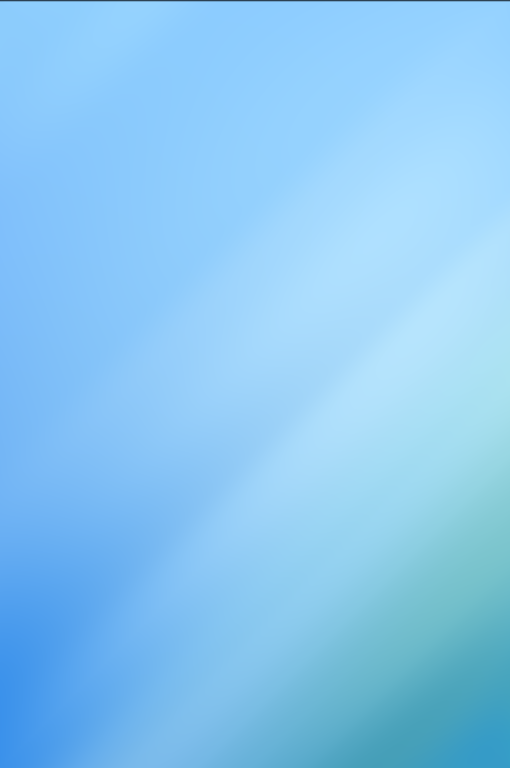
Write a Shadertoy shader that draws this background.

```glsl
// Soft diagonal light streaks over a sky-blue wash, turning teal at the lower right.

const float HEIGHT = 1.506; // canvas height in units of its width

// Hash without sine
float hash(float n) {
    n = fract(n * 0.1031);
    n *= n + 33.33;
    return fract(n * (n + n));
}

float noise(float x) {
    float i = floor(x);
    return mix(hash(i), hash(i + 1.0), smoothstep(0.0, 1.0, x - i));
}

// Fades the colour into the next one between two positions across the streaks
void fade(inout vec3 color, float across, float from, float to, vec3 next) {
    color = mix(color, next, smoothstep(from, to, across));
}

// Colours met along the left and bottom borders
vec3 lowerLeft(float s) {
    vec3 c = vec3(0.55, 0.80, 0.99);
    fade(c, s, 0.05, 0.45, vec3(0.50, 0.75, 0.985));
    fade(c, s, 0.40, 0.98, vec3(0.45, 0.71, 0.96));
    fade(c, s, 0.93, 1.38, vec3(0.23, 0.57, 0.92));
    fade(c, s, 1.48, 1.80, vec3(0.48, 0.73, 0.92));
    fade(c, s, 1.80, 2.05, vec3(0.39, 0.69, 0.84));
    fade(c, s, 1.98, 2.25, vec3(0.27, 0.62, 0.72));
    fade(c, s, 2.25, 2.45, vec3(0.21, 0.61, 0.78));
    return c;
}

// Colours met halfway along each streak
vec3 middle(float s) {
    vec3 c = vec3(0.55, 0.80, 0.99);
    fade(c, s, 0.28, 0.46, vec3(0.54, 0.79, 0.99));
    fade(c, s, 0.45, 0.88, vec3(0.57, 0.81, 0.99));
    fade(c, s, 0.88, 1.03, vec3(0.63, 0.84, 0.99));
    fade(c, s, 1.02, 1.18, vec3(0.655, 0.855, 0.99));
    fade(c, s, 1.18, 1.38, vec3(0.61, 0.82, 0.97));
    fade(c, s, 1.37, 1.46, vec3(0.64, 0.845, 0.98));
    fade(c, s, 1.47, 1.74, vec3(0.58, 0.82, 0.94));
    fade(c, s, 1.74, 2.08, vec3(0.44, 0.74, 0.80));
    fade(c, s, 2.03, 2.27, vec3(0.29, 0.64, 0.73));
    fade(c, s, 2.25, 2.43, vec3(0.21, 0.61, 0.78));
    return c;
}

// Colours met along the top and right borders
vec3 upperRight(float s) {
    vec3 c = vec3(0.56, 0.81, 0.995);
    fade(c, s, 0.28, 0.46, vec3(0.55, 0.80, 1.00));
    fade(c, s, 0.45, 1.00, vec3(0.58, 0.82, 1.00));
    fade(c, s, 1.00, 1.36, vec3(0.64, 0.855, 1.00));
    fade(c, s, 1.36, 1.46, vec3(0.69, 0.88, 0.99));
    fade(c, s, 1.48, 1.76, vec3(0.67, 0.885, 0.94));
    fade(c, s, 1.72, 2.12, vec3(0.48, 0.77, 0.80));
    fade(c, s, 2.05, 2.37, vec3(0.27, 0.64, 0.74));
    fade(c, s, 2.33, 2.47, vec3(0.21, 0.62, 0.78));
    return c;
}

void mainImage(out vec4 fragColor, in vec2 fragCoord) {
    vec2 uv = fragCoord / iResolution.xy;
    float across = uv.x + (1.0 - uv.y) * HEIGHT;

    // Position along the streak, from 0 at its lower-left end to 1
    float start = max(0.0, across - HEIGHT);
    float end = min(1.0, across);
    float along = clamp((uv.x - start) / max(end - start, 0.001), 0.0, 1.0);
    along = pow(along, mix(1.0, 1.15, smoothstep(0.9, 1.3, across)));

    // Quadratic blend through the three colour ramps
    vec3 color = lowerLeft(across) * (1.0 - along) * (1.0 - 2.0 * along)
               + middle(across) * 4.0 * along * (1.0 - along)
               + upperRight(across) * along * (2.0 * along - 1.0);

    // Pale band near the upper-left corner, fading toward the left border
    color += vec3(0.024, 0.015, 0.003) * mix(0.3, 1.0, along)
           * smoothstep(0.15, 0.27, across) * (1.0 - smoothstep(0.29, 0.43, across));

    // Faint grain of the streaks toward the lower right
    float grain = noise(across * 15.0) + 0.4 * noise(across * 37.0) - 0.7;
    color += grain * 0.010 * smoothstep(1.3, 1.8, across)
           * (1.0 - smoothstep(2.1, 2.4, across));

    // Thin dark line on the top edge
    float line = 0.75 * smoothstep(0.9975, 0.9990, uv.y);
    fragColor = vec4(mix(color, vec3(0.04, 0.07, 0.10), line), 1.0);
}
```
